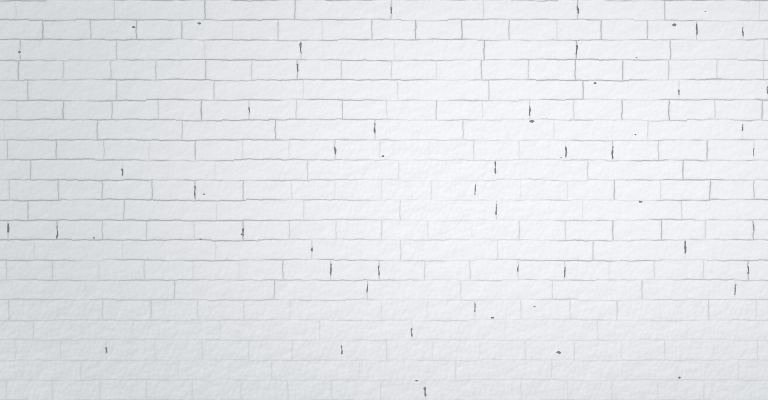
Give the GLSL for this texture, as a Shadertoy shader.

```glsl
// A white painted brick wall: 20 courses alternating long and short bricks.
// Thin patchy joints fade under thick paint, chips show dark in the joints,
// cellular noise embosses the paint, and a broad soft light falls right of centre.

#define ROWS 20.0          // courses over the height
#define BRICK 0.2325       // long brick length, in canvas heights
#define LINE 0.0013        // half width of a joint line
#define WOBBLE 0.0021      // waviness of the joints
#define RELIEF 0.075       // strength of the paint texture
#define CHIPS 0.15         // share of upright joints with a dark chip
#define LIGHT_POS vec2(0.66, 0.60)
#define LIT vec3(0.958, 0.960, 0.976)
#define SHADE vec3(0.838, 0.850, 0.862)
#define JOINT vec3(0.58, 0.60, 0.61)
#define CHIP vec3(0.36, 0.37, 0.38)

float hash(vec2 p) {
    vec3 q = fract(p.xyx * 0.1031);
    q += dot(q, q.yzx + 33.33);
    return fract((q.x + q.y) * q.z);
}

// Distance to the nearest of one random point per cell
float cellular(vec2 p) {
    vec2 id = floor(p);
    float nearest = 4.0;
    for (int y = -1; y <= 1; y++)
    for (int x = -1; x <= 1; x++) {
        vec2 c = id + vec2(x, y);
        vec2 d = c + vec2(hash(c), hash(c + 57.3)) - p;
        nearest = min(nearest, dot(d, d));
    }
    return sqrt(nearest);
}

// Layered sines, roughly -1 to 1
float waves(vec2 p) {
    float sum = 0.0, amp = 0.5;
    for (int i = 0; i < 4; i++) {
        sum += amp * sin(p.x + 1.7 * sin(p.y)) * cos(p.y + 1.3 * sin(p.x * 0.8));
        p = mat2(1.5, 1.1, -1.1, 1.5) * p + 2.3;
        amp *= 0.6;
    }
    return sum;
}

float paintHeight(vec2 p) {
    return 0.5 * cellular(p * 85.0) + 0.8 * cellular(p * vec2(24.0, 34.0))
         + 0.5 * waves(p * 38.0);
}

// Exact pixel coverage of a band with half width w at signed distance d
float band(float d, float w, float px) {
    return max(0.0, min(d + w, 0.5 * px) - max(d - w, -0.5 * px)) / px;
}

void mainImage(out vec4 fragColor, in vec2 fragCoord) {
    float px = 1.0 / iResolution.y;
    vec2 uv = fragCoord / iResolution.xy;
    vec2 p = fragCoord * px;
    vec2 wall = p + WOBBLE * vec2(waves(p * 75.0), waves(p * 60.0 + 9.0));

    // Level joints, stepping slightly from brick to brick
    float v = (1.0 - wall.y) * ROWS;
    float bed = floor(v + 0.5);
    float stepY = hash(vec2(floor(wall.x / BRICK * 2.0 + bed * 0.37), bed)) - 0.5;
    float bedDist = (v - bed) / ROWS + stepY * 0.0035;

    // Upright joints: every other course holds bricks of half length
    float row = floor(v);
    float brickLen = BRICK * (mod(row, 2.0) < 0.5 ? 1.0 : 0.5);
    float u = wall.x / brickLen - 0.55 * hash(vec2(row, 4.0)) + 0.1;
    float joint = floor(u + 0.5);
    vec2 jointId = vec2(joint + 40.0, row);
    float jointDist = (u - joint - 0.09 * (hash(jointId) - 0.5)) * brickLen;

    // Thick paint buries the joints low down and around the middle
    vec2 fromMiddle = (uv - vec2(0.58, 0.53)) / vec2(0.18, 0.20);
    float cover = max(0.72 * smoothstep(0.45, 0.12, uv.y),
                      0.75 * exp(-dot(fromMiddle, fromMiddle)));
    float patchy = smoothstep(-0.5, 0.5, waves(p * 13.0 + 5.0) + 0.4 * waves(p * 50.0) + 0.15);
    float bedShow = (1.0 - cover) * mix(0.25, 1.0, patchy);
    float jointShow = (1.0 - cover) * mix(0.15, 1.0, hash(jointId + 8.1));

    // Broad light, falling off faster to the left
    vec2 away = uv - LIGHT_POS;
    away *= vec2(away.x < 0.0 ? 1.0 : 0.72, 0.72);
    vec3 color = mix(LIT, SHADE, smoothstep(0.08, 0.68, length(away)));

    // Embossed paint, rougher where it is thick
    float slope = paintHeight(p + vec2(-0.0025, 0.003)) - paintHeight(p);
    color += RELIEF * mix(0.6, 1.1, cover) * clamp(slope, -0.7, 0.4);

    // Soft grooves, lit lower lips, then the fine lines
    float groove = max(bedShow * exp(-pow(bedDist / 0.004, 2.0)),
                       jointShow * exp(-pow(jointDist / 0.004, 2.0)));
    color -= 0.04 * groove;
    color += 0.02 * bedShow * band(bedDist - 0.0045, 0.0015, px);
    float line = max(band(bedDist, LINE, px) * bedShow,
                     band(jointDist, LINE, px) * jointShow);
    color = mix(color, JOINT, 0.65 * line);

    // Dark chips in some upright joints, more of them to the right
    float chipSeed = hash(jointId + 21.7);
    float hasChip = step(chipSeed, CHIPS * mix(0.4, 1.5, uv.x));
    float along = (fract(v) - mix(0.35, 0.65, hash(jointId + 3.9))) / ROWS;
    float chipLen = mix(0.004, 0.016, hash(jointId + 14.2));
    float chipWide = 0.0022 * (0.75 + 0.8 * waves(p * 130.0));
    float chip = hasChip * band(jointDist, max(chipWide, 0.0006), px)
               * smoothstep(chipLen + px, chipLen - px, abs(along));

    // Small loose flakes scattered over the wall
    vec2 flakeCell = floor(p * 11.0);
    vec2 flakePos = 0.25 + 0.5 * vec2(hash(flakeCell + 2.0), hash(flakeCell + 6.5));
    vec2 flake = (fract(p * 11.0) - flakePos) / 11.0;
    float flakeSize = mix(0.0015, 0.004, hash(flakeCell + 31.0));
    float flakeDist = length(flake * vec2(0.7, 1.1)) + 0.002 * waves(p * 160.0);
    chip = max(chip, step(0.92, hash(flakeCell + 11.0))
             * smoothstep(flakeSize + 0.5 * px, flakeSize - 0.5 * px, flakeDist));
    color = mix(color, CHIP, 0.75 * chip);

    fragColor = vec4(clamp(color, 0.0, 1.0), 1.0);
}
```
